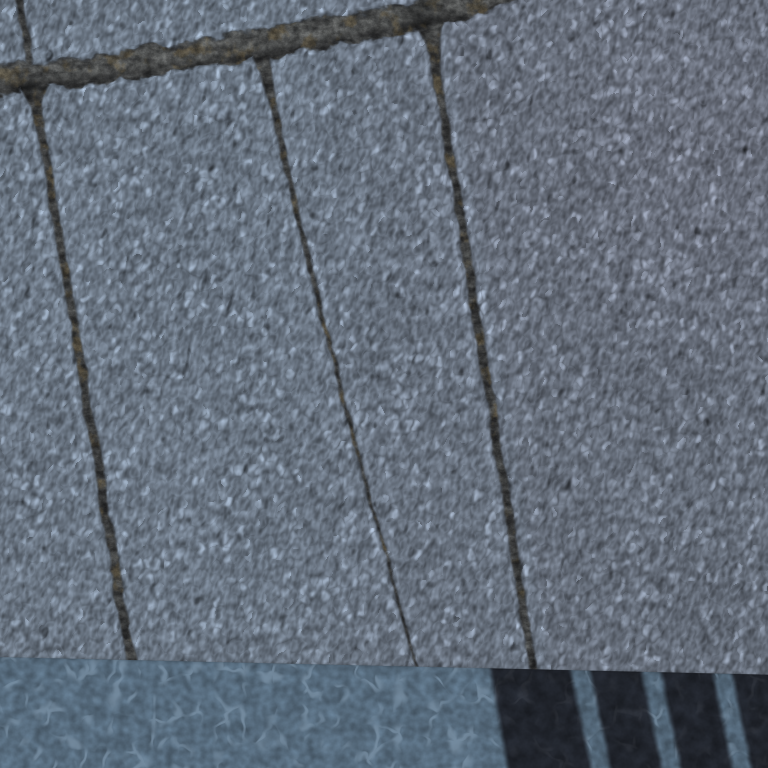
This texture is drawn by a Shadertoy shader. Its source:

```glsl
// Concrete slabs split by soil-filled joints, above a blue veined border with a
// dark striped block. Joints are bent noisy lines; the grain is rounded pebbles
// scattered one per cell, layered with stretched gradient noise.

const vec3 SLAB_LEFT   = vec3(0.425, 0.470, 0.525);
const vec3 SLAB_RIGHT  = vec3(0.405, 0.437, 0.487);
const vec3 SOIL_DARK   = vec3(0.135);
const vec3 SOIL_GREY   = vec3(0.340, 0.345, 0.340);
const vec3 SOIL_OCHRE  = vec3(0.370, 0.320, 0.220);
const vec3 BORDER_BLUE = vec3(0.335, 0.415, 0.485);
const vec3 VEIN_BLUE   = vec3(0.480, 0.570, 0.650);
const vec3 BLOCK_DARK  = vec3(0.125, 0.140, 0.170);
const vec2 PEBBLE_SCALE = vec2(96.0, 66.0);
const float SEAM_HALF   = 0.018;
const float STRIPE_GAP  = 0.092;
const float STRIPE_HALF = 0.0125;

// Each joint: x at its top, y of its top, slope, bend
const vec4 JOINTS[3] = vec4[3](
    vec4(0.046, 0.876, 0.169, 0.0),
    vec4(0.341, 0.928, 0.215, 0.05),
    vec4(0.560, 0.961, 0.162, 0.0));
// Half width at top and bottom, flare size and length at the seam
const vec4 WIDTHS[3] = vec4[3](
    vec4(0.0045, 0.0060, 0.014, 0.018),
    vec4(0.0038, 0.0012, 0.008, 0.035),
    vec4(0.0052, 0.0048, 0.014, 0.020));

vec2 hash22(vec2 p) {
    vec3 q = fract(p.xyx * vec3(0.1031, 0.1030, 0.0973));
    q += dot(q, q.yzx + 33.33);
    return fract((q.xx + q.yz) * q.zy);
}

float corner(vec2 cell, vec2 offset) {
    float a = 6.2832 * hash22(cell).x;
    return dot(vec2(cos(a), sin(a)), offset);
}

float gradNoise(vec2 p) {
    vec2 i = floor(p), f = p - i, e = vec2(1.0, 0.0);
    vec2 u = f * f * f * (f * (f * 6.0 - 15.0) + 10.0);
    return mix(mix(corner(i, f), corner(i + e, f - e), u.x),
               mix(corner(i + e.yx, f - e.yx), corner(i + 1.0, f - 1.0), u.x), u.y);
}

float fbm(vec2 p) {
    float sum = 0.0, amp = 1.0;
    for (int i = 0; i < 4; i++) {
        sum += amp * gradNoise(p);
        p = mat2(1.6, 1.2, -1.2, 1.6) * p + 17.3;
        amp *= 0.5;
    }
    return sum;
}

// Distance to the nearest seed, distance to the cell border, random cell value
vec3 cells(vec2 p) {
    float d1 = 9.0, d2 = 9.0, id = 0.0;
    for (int k = 0; k < 9; k++) {
        vec2 c = floor(p) + vec2(k % 3 - 1, k / 3 - 1);
        float d = length(p - c - hash22(c));
        if (d < d1) { d2 = d1; d1 = d; id = hash22(c + 41.7).y; }
        else d2 = min(d2, d);
    }
    return vec3(d1, d2 - d1, id);
}

float belowSeam(vec2 p) { return 0.897 + 0.1 * p.x + 0.1 * p.x * p.x - p.y; }

float glow(vec2 p, vec2 c, float k) { return exp(-k * dot(p - c, p - c)); }

// Signed distances: x to the nearest joint, y to the broad seam
vec2 gapDistances(vec2 p) {
    float below = belowSeam(p), joint = 1.0;
    for (int i = 0; i < 3; i++) {
        vec4 j = JOINTS[i], w = WIDTHS[i];
        float t = j.y - p.y, seed = float(i) * 9.1;
        float x = j.x + t * (j.z + j.w * t) + 0.004 * fbm(vec2(p.y * 16.0, seed));
        float halfW = mix(w.x, w.y, clamp(t / 0.8, 0.0, 1.0));
        halfW *= 1.0 + 0.4 * fbm(vec2(p.y * 32.0, seed + 4.0));
        halfW += w.z * exp(-max(below - 0.015, 0.0) / w.w) * step(0.0, below);
        float d = abs(p.x - x) - halfW + 0.0012 * gradNoise(p * 110.0);
        joint = min(joint, i > 0 ? max(d, -below) : d);
    }
    float taper = smoothstep(0.58, 0.78, p.x);
    float seam = abs(below) - SEAM_HALF + 0.024 * taper + 0.013 * fbm(p * vec2(24.0, 34.0));
    return vec2(joint, seam);
}

vec3 paving(vec2 p, float px) {
    // Pebbled slabs
    vec2 lean = vec2(p.x - 0.22 * p.y, p.y);
    vec2 warp = vec2(gradNoise(p * 90.0), gradNoise(p * 90.0 + 31.0));
    vec3 stone = cells(lean * PEBBLE_SCALE + 0.55 * warp);
    float blob = 1.0 - smoothstep(0.12, 0.52, stone.x);
    float grain = blob * (0.34 * smoothstep(0.45, 1.0, stone.z) - 0.12 * (1.0 - stone.z));
    grain += 0.012 - 0.13 * smoothstep(0.38, 0.75, stone.x);
    grain += 0.30 * gradNoise(lean * vec2(112.0, 74.0));
    grain += 0.26 * gradNoise(lean * vec2(195.0, 125.0) + 9.0);
    grain += 0.05 * fbm(p * 7.0) + 0.10 * gradNoise(p * 34.0);
    grain -= 0.30 * smoothstep(0.3, 0.6, gradNoise(lean * vec2(75.0, 48.0)));
    float right = smoothstep(0.0, 0.03, p.x - 0.716 + 0.162 * p.y);
    vec3 col = mix(SLAB_LEFT, SLAB_RIGHT, max(right, 0.6 * smoothstep(0.3, 0.6, p.x)));
    col += vec3(0.022, 0.012, 0.014) * glow(p, vec2(0.93, 0.8), 14.0);
    col *= 1.0 + grain;

    // Pale lips and soft shade beside the gaps
    vec2 gap = gapDistances(p);
    float d = min(gap.x, gap.y);
    col *= 1.0 + 0.14 * exp(-abs(d - 0.006) / 0.004) - 0.22 * exp(-max(d, 0.0) / 0.003);

    // Soil: dark rim and grey crumbs in the seam, brown streaks in the joints
    float inSeam = 1.0 - smoothstep(-0.008, 0.002, gap.y);
    float crumbs = fbm(lean.yx * vec2(85.0, 38.0) + 3.0);
    float rim = smoothstep(0.002, 0.014, belowSeam(p) + 0.008 * crumbs);
    float tone = mix(0.35, 0.85 - 0.6 * rim, inSeam) + 0.75 * crumbs;
    vec3 soil = mix(SOIL_DARK, SOIL_GREY, clamp(tone, 0.0, 1.0));
    soil = mix(soil, SOIL_OCHRE, 0.55 * smoothstep(0.05, 0.5, fbm(p * 36.0 + 20.0)));
    soil *= 1.0 - 0.4 * glow(p, vec2(0.035, 0.885), 2500.0) - 0.4 * glow(p, vec2(0.548, 0.982), 1500.0);
    soil *= 1.0 + 0.5 * fbm(p * 100.0);
    float feather = 0.0014 + px + 0.003 * inSeam * (1.0 - rim);
    return mix(soil, col, 0.08 + 0.92 * smoothstep(-feather, feather, d));
}

vec3 border(vec2 p, float px) {
    // Mottled strip with broken pale veins
    vec2 warp = vec2(gradNoise(p * 60.0), gradNoise(p * 60.0 + 8.0));
    float vein = 1.0 - smoothstep(0.04, 0.26, cells(p * vec2(34.0, 27.0) + 0.35 * warp).y);
    vein *= smoothstep(-0.1, 0.3, gradNoise(p * 36.0 + 2.0));
    float mottle = fbm(p * 48.0);
    vec3 col = BORDER_BLUE * (1.0 + 0.2 * mottle + 0.2 * gradNoise(p * 110.0));
    col = mix(col, VEIN_BLUE, 0.75 * vein);

    // Dark block crossed by slanted stripes
    float drop = 0.13 - p.y, soft = 0.004 + px;
    vec3 dark = BLOCK_DARK * (1.0 + 0.35 * mottle) + 0.035 * vein;
    float s = p.x - 0.755 - 0.21 * drop + 0.002 * gradNoise(p * 50.0);
    float stripe = abs(s - STRIPE_GAP * max(round(s / STRIPE_GAP), 0.0)) - STRIPE_HALF;
    dark = mix(0.95 * col, dark, smoothstep(-soft, soft, stripe));
    return mix(col, dark, smoothstep(-soft, soft, p.x - 0.638 - 0.18 * drop));
}

void mainImage(out vec4 fragColor, in vec2 fragCoord) {
    vec2 p = fragCoord / iResolution.xy;
    float px = 0.7 / iResolution.y;
    float edge = p.y - 0.1445 + 0.023 * p.x;
    vec3 col = mix(border(p, px), paving(p, px), smoothstep(-px, px, edge));
    col *= 1.0 - 0.15 * exp(-abs(edge) / 0.002);
    fragColor = vec4(clamp(col, 0.0, 1.0), 1.0);
}
```
